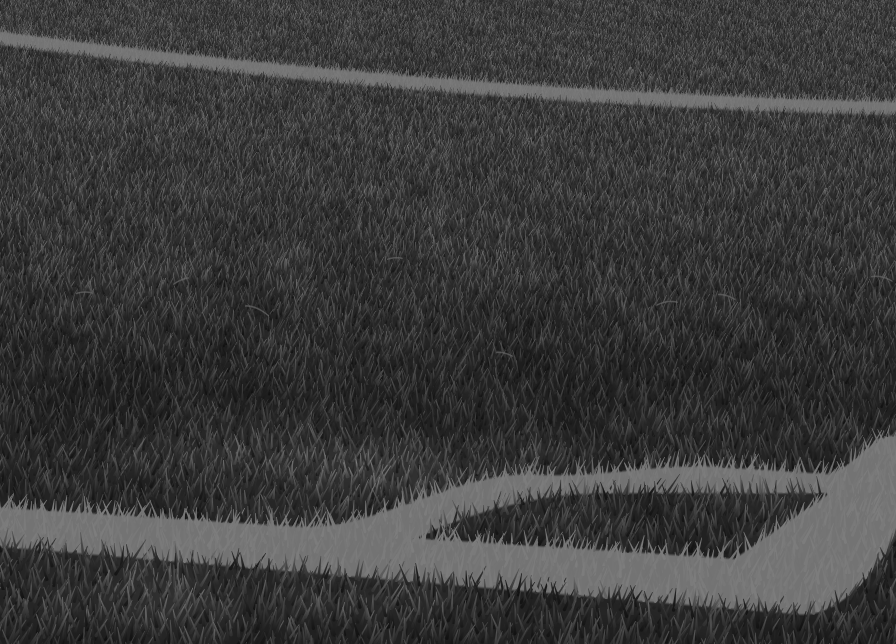
Give the GLSL for this texture, as a Shadertoy shader.

```glsl
// Dim grey sports turf: a thin far chalk line and a broad near painted band, built from grass blades.

#define HORIZON 1.25       // height where the ground would vanish
#define ROW_STEP 0.011     // spacing of blade rows, relative to depth scale
#define COL_STEP 0.007     // spacing of blades along a row
#define BLADE_LEN 0.030
#define BLADE_WIDTH 0.0021
#define BLADE_LEAN 0.60
#define PAINT_TONE 0.475
#define NEAR_TONE 0.225
#define FAR_TONE 0.300
#define MOTTLE 0.09        // strength of the uneven patches
#define STRAWS 8

vec4 hash4(vec2 q) {
    vec4 h = fract(q.xyxy * vec4(0.1031, 0.1030, 0.0973, 0.1099));
    h += dot(h, h.wzxy + 33.33);
    return fract((h.xxyz + h.yzzw) * h.zywx);
}

float valueNoise(vec2 q) {
    vec2 cell = floor(q), f = fract(q);
    f = f * f * (3.0 - 2.0 * f);
    float low = mix(hash4(cell).x, hash4(cell + vec2(1, 0)).x, f.x);
    float high = mix(hash4(cell + vec2(0, 1)).x, hash4(cell + vec2(1, 1)).x, f.x);
    return mix(low, high, f.y);
}

// Signed depth inside the painted areas, positive on paint; u runs 0..1 on both axes
float paintDepth(vec2 u) {
    float x = u.x, y = u.y;
    float farLine = 0.0105 - abs(y - (0.940 - 0.185 * x + 0.076 * x * x));

    y += 0.009; // blades rise above their roots
    float top = 0.221 - 0.09 * x + 0.105 * smoothstep(0.33, 0.60, x)
              + 0.03 * smoothstep(0.6, 0.8, x) + 0.067 * smoothstep(0.92, 1.0, x);
    float rise = max(x - 0.89, 0.0);
    float bottom = 0.160 - 0.118 * x + 11.0 * rise * rise;
    float band = min(top - y, y - bottom);

    // Unpainted island within the band
    float bend = max(0.68 - x, 0.0);
    float islandTop = 0.243 - 1.5 * bend * bend;
    float islandBottom = 0.215 - 0.09 * x + 1.05 * max(x - 0.82, 0.0);
    float island = min(islandTop - y, y - islandBottom);
    return max(farLine, min(band, -island));
}

// Broad light and dark of the grass
float turfTone(vec2 u, vec2 p, float scale) {
    vec2 ground = vec2(p.x / scale, -log(scale) * 2.2);
    float patches = 0.6 * valueNoise(ground * 9.0) + 0.4 * valueNoise(ground * 27.0 + 40.0);
    float tone = mix(NEAR_TONE, FAR_TONE, smoothstep(0.35, 0.85, u.y));
    tone += MOTTLE * (patches - 0.5);
    vec2 sunlit = (u - vec2(0.40, 0.27)) / vec2(0.20, 0.055);
    tone += 0.08 * exp(-dot(sunlit, sunlit));
    vec2 worn = (u - vec2(0.19, 0.07)) / vec2(0.13, 0.05);
    tone += 0.05 * exp(-dot(worn, worn));
    tone -= 0.025 * exp(-pow((u.y - 0.40) / 0.09, 2.0));
    return tone - 0.035 * (1.0 - smoothstep(0.0, 0.06, u.y));
}

// x: distance to the segment, y: position along it
vec2 segment(vec2 p, vec2 a, vec2 b) {
    vec2 ab = b - a;
    float t = clamp(dot(p - a, ab) / dot(ab, ab), 0.0, 1.0);
    return vec2(length(p - a - ab * t), t);
}

void mainImage(out vec4 fragColor, in vec2 fragCoord) {
    float aspect = iResolution.x / iResolution.y;
    float pixel = 1.0 / iResolution.y;
    vec2 p = fragCoord / iResolution.y;
    vec2 u = vec2(p.x / aspect, p.y);
    float scale = HORIZON - p.y;
    float turf = turfTone(u, p, scale);

    // Shaded ground under the blades
    float ground = smoothstep(-0.003, 0.003, paintDepth(u));
    float tone = mix(turf * 0.62, PAINT_TONE * 0.95, ground);

    // Blades, from the farthest row to the nearest
    float baseRow = floor(-log(scale) / ROW_STEP);
    for (int k = 0; k < 4; k++) {
        float row = baseRow - float(k);
        float size = exp(-row * ROW_STEP);
        float column = floor(p.x / (size * COL_STEP));
        for (int i = -3; i <= 3; i++) {
            vec2 id = vec2(column + float(i), row);
            vec4 h = hash4(id + 300.0);
            vec2 root = vec2((id.x + h.x) * size * COL_STEP,
                             HORIZON - size * exp(-ROW_STEP * h.y));
            float lean = BLADE_LEAN * (2.0 * h.z - 0.8);
            float reach = size * BLADE_LEN * mix(0.5, 1.0, h.w);
            vec2 hit = segment(p, root, root + reach * vec2(lean, 1.0));
            float width = size * BLADE_WIDTH * (1.0 - 0.8 * hit.y);
            float cover = clamp((width - hit.x) / pixel + 0.5, 0.0, 1.0);
            float shine = fract(h.x * 13.0 + h.w * 7.0);
            float grass = turf * mix(0.5, 1.45, shine) * mix(0.65, 1.2, hit.y);
            float chalk = PAINT_TONE * mix(0.94, 1.03, shine);
            float painted = smoothstep(-0.002, 0.002, paintDepth(vec2(root.x / aspect, root.y)));
            tone = mix(tone, mix(grass, chalk, painted), cover);
        }
    }

    // Stray dry straws in the middle field
    for (int i = 0; i < STRAWS; i++) {
        vec4 h = hash4(vec2(float(i) * 5.0 + 2.0, 71.0));
        vec2 start = vec2((float(i) + h.x) / float(STRAWS) * aspect, mix(0.38, 0.60, h.y));
        vec2 along = vec2(0.035, 0.03 * (h.z - 0.5)) * mix(0.5, 1.0, h.w);
        vec2 bent = p + vec2(0.0, 12.0 * pow(p.x - start.x - 0.5 * along.x, 2.0));
        float straw = segment(bent, start, start + along).x;
        tone = mix(tone, 0.40, 0.7 * clamp((0.0012 - straw) / pixel + 0.5, 0.0, 1.0));
    }

    fragColor = vec4(vec3(clamp(tone, 0.06, 0.49)), 1.0);
}
```
